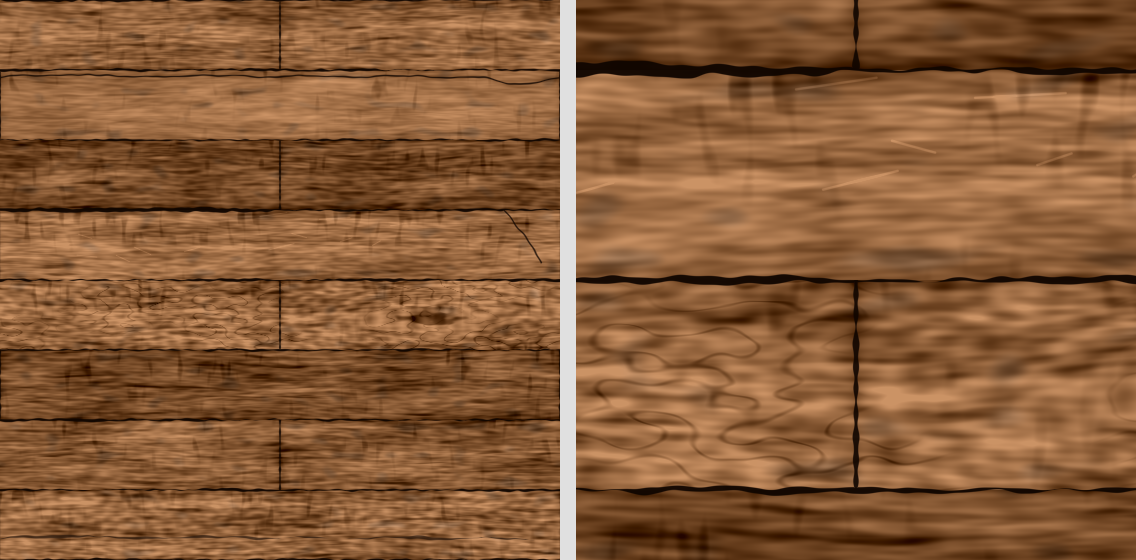
Left, the full canvas; right, a detail of the centre.
This texture is drawn by a Shadertoy shader. Its source:

```glsl
float hash(vec2 p) {
    return fract(sin(dot(p, vec2(127.1, 311.7))) * 43758.5);
}

vec2 gradient(vec2 cell) {
    float angle = 6.2832 * hash(cell);
    return vec2(cos(angle), sin(angle));
}

// Gradient noise that tiles over the unit square
float noise(vec2 uv, vec2 cells) {
    vec2 p = uv * cells, i = floor(p), f = p - i;
    vec2 s = f * f * f * (f * (f * 6.0 - 15.0) + 10.0), o = vec2(1, 0);
    float a = dot(gradient(mod(i, cells)), f);
    float b = dot(gradient(mod(i + o, cells)), f - o);
    float c = dot(gradient(mod(i + o.yx, cells)), f - o.yx);
    float d = dot(gradient(mod(i + 1.0, cells)), f - 1.0);
    return mix(mix(a, b, s.x), mix(c, d, s.x), s.y);
}

float segment(vec2 p, vec2 a, vec2 b) {
    vec2 ab = b - a;
    return length(p - a - ab * clamp(dot(p - a, ab) / dot(ab, ab), 0.0, 1.0));
}

float line(float dist, float halfWidth) {
    float px = 0.8 / iResolution.y;
    return 1.0 - smoothstep(halfWidth - px, halfWidth + px, dist);
}

// Lengthwise wood grain, brighter fibres positive
float woodGrain(vec2 p, float roughness) {
    p.y += 0.012 * noise(p, vec2(3, 12));
    float grain = 0.35 * noise(p, vec2(2, 26)) + 0.42 * noise(p, vec2(5, 75));
    grain += 0.45 * noise(p, vec2(16, 150)) + 0.4 * noise(p, vec2(36, 250));
    grain += roughness * noise(p, vec2(50, 110));
    return grain - 0.5 * smoothstep(0.2, 0.6, noise(p, vec2(13, 105)));
}

void mainImage(out vec4 fragColor, in vec2 fragCoord) {
    vec2 uv = fragCoord / iResolution.xy;
    float row = floor(uv.y * 8.0);
    float height = fract(uv.y * 8.0);
    float boardTone[8] = float[8](0.66, 0.56, 0.36, 0.74, 0.74, 0.33, 0.79, 0.69);
    float boardRoughness[8] = float[8](0.5, 0.2, 0.1, 0.6, 0.15, 0.2, 0.0, 0.25);
    int board = int(row);
    bool knotted = board == 3;

    // Grain, bent around the knot
    vec2 knotOffset = uv - vec2(0.765, 0.43);
    vec2 grainUv = uv + vec2(hash(vec2(row, 7.0)), 0.0);
    if (knotted) {
        vec2 reach = knotOffset / vec2(0.13, 0.035);
        grainUv.y -= 0.7 * knotOffset.y * exp(-dot(reach, reach));
    }
    float grain = woodGrain(grainUv, boardRoughness[board]);
    float tone = boardTone[board] + grain * (board == 6 ? 0.6 : 1.0);

    // Grey blotches and short vertical saw stains
    tone += 0.3 * noise(grainUv, vec2(7, 18));
    float stain = smoothstep(0.12, 0.5, noise(grainUv, vec2(75, 22)));
    stain *= smoothstep(-0.2, 0.25, noise(grainUv, vec2(9, 16)));
    tone -= 0.38 * stain * mix(0.4, 1.0, smoothstep(0.3, 0.8, height));
    float grey = 0.4 * smoothstep(0.2, 0.6, noise(grainUv, vec2(22, 40)));
    tone -= 0.6 * grey;

    // Crackled surface and knot
    if (knotted) {
        vec2 crackUv = uv + 0.006 * noise(uv, vec2(30, 60));
        float crackle = 1.0 - smoothstep(0.0, 0.09, abs(noise(crackUv, vec2(26, 64))));
        tone -= 0.35 * crackle * smoothstep(-0.25, 0.2, noise(uv, vec2(6, 12)));
        float knot = length(knotOffset / vec2(0.055, 0.011)) + 0.8 * noise(uv, vec2(50, 110));
        tone -= 0.75 * (1.0 - smoothstep(0.5, 1.2, knot));
    }

    // Pale scratches and a diagonal split
    float dark = 0.0;
    if (board == 4) {
        for (float i = 0.0; i < 12.0; i++) {
            vec2 start = vec2(hash(vec2(i, 1.0)) * 0.75, 0.535 + 0.08 * hash(vec2(i, 2.0)));
            float angle = 1.6 * (hash(vec2(i, 3.0)) - 0.5);
            float reach = mix(0.015, 0.055, hash(vec2(i, 4.0)));
            vec2 end = start + reach * vec2(cos(angle), 0.6 * sin(angle));
            tone += 0.3 * line(segment(uv, start, end), 0.0007);
        }
        vec2 bent = uv + vec2(0.006 * noise(uv, vec2(20, 40)) - 0.008 * sin(height * 3.14), 0.0);
        dark = 0.8 * line(segment(bent, vec2(0.9, 0.625), vec2(0.96, 0.531)), 0.0013);
    }

    // Long wandering cracks
    float wander = 0.007 * noise(vec2(uv.x, 0.03), vec2(9, 8)) + 0.003 * noise(vec2(uv.x, 0.07), vec2(40, 8));
    float dip = 0.012 * exp(-pow((uv.x - 0.92) / 0.045, 2.0));
    float topCrack = abs(uv.y - 0.863 + dip - wander);
    dark = max(dark, 0.8 * line(topCrack, 0.0012 + 0.001 * noise(uv, vec2(25, 8))));
    tone -= 0.3 * exp(-topCrack / 0.003);
    float lowCrack = abs(uv.y - 0.039 - wander);
    dark = max(dark, 0.6 * line(lowCrack, 0.0008 + 0.004 * noise(uv, vec2(14, 8))));

    // Seams between rows, with one wide opening
    float seam = round(uv.y * 8.0);
    vec2 seamUv = vec2(uv.x, (seam + 0.37) / 8.0);
    float seamDist = abs(uv.y - seam / 8.0 + 0.003 * noise(seamUv, vec2(50, 8)));
    float seamWidth = 0.0012 + 0.002 * noise(seamUv, vec2(7, 8)) + 0.002 * noise(seamUv, vec2(60, 8));
    if (seam == 5.0) seamWidth += 0.002 * (1.0 - smoothstep(0.48, 0.51, uv.x));
    dark = max(dark, 0.95 * line(seamDist, seamWidth));
    tone -= 0.35 * exp(-seamDist / 0.004);

    // Board ends, staggered by half a length
    float jointDist = abs(fract(uv.x + 0.5 - 0.5 * mod(row, 2.0)) - 0.5);
    float jointWidth = 0.0013 + 0.0025 * noise(uv, vec2(8, 90));
    float jointDepth = mod(row, 4.0) < 0.5 ? 0.15 : 0.9;
    dark = max(dark, jointDepth * line(jointDist, jointWidth));
    tone -= 0.3 * jointDepth * exp(-jointDist / 0.005);

    vec3 wood = mix(vec3(0.33, 0.18, 0.06), vec3(0.72, 0.51, 0.34), clamp(tone, -0.5, 1.2));
    wood = mix(wood, vec3(dot(wood, vec3(0.3, 0.6, 0.1))), grey * 0.5);
    fragColor = vec4(mix(max(wood, 0.0), vec3(0.06, 0.02, 0.0), dark), 1.0);
}
```
